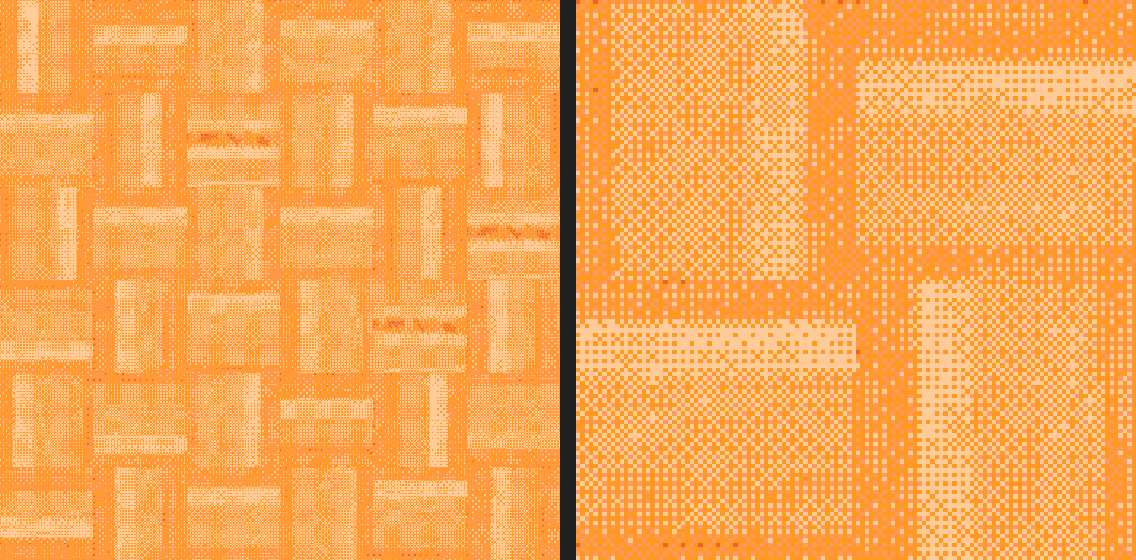
Left, the full canvas; right, a detail of the centre.
Write a Shadertoy shader that draws this pattern.

```glsl
// Basket-weave wood parquet, shaded by ordered dithering with four colours.
#define TILES 6.0
#define TEXELS 384.0
#define DESIGNS 8.0
#define KNOT_DESIGNS 2.0
#define BASE_TONE 0.37
#define GRAIN 0.24
#define SPECKLE 0.07
#define SALMON_CUT 0.81
#define LIGHT vec3(1.00, 0.80, 0.60)
#define ORANGE vec3(1.00, 0.60, 0.13)
#define SALMON vec3(1.00, 0.60, 0.39)
#define BROWN vec3(0.91, 0.40, 0.17)

float hash(vec2 p) {
    vec3 q = fract(vec3(p.xyx) * 0.1031);
    q += dot(q, q.yzx + 33.33);
    return fract((q.x + q.y) * q.z);
}

float noise(vec2 p) {
    vec2 i = floor(p), f = fract(p);
    f = f * f * (3.0 - 2.0 * f);
    return mix(mix(hash(i), hash(i + vec2(1, 0)), f.x),
               mix(hash(i + vec2(0, 1)), hash(i + vec2(1, 1)), f.x), f.y);
}

// Ordered dither thresholds, 8 by 8
float bayer2(vec2 p) {
    p = floor(p);
    return fract(p.x * 0.5 + p.y * p.y * 0.75);
}

float bayer8(vec2 p) {
    return bayer2(p) + bayer2(p * 0.5) / 4.0 + bayer2(p * 0.25) / 16.0 + 1.0 / 128.0;
}

// Soft-edged band between two positions
float band(float x, float lo, float hi) {
    return smoothstep(lo - 0.02, lo + 0.02, x) - smoothstep(hi - 0.02, hi + 0.02, x);
}

// Planks with one pale strip beside a dark edge
float plankTone(float across, float seed) {
    float start = mix(0.14, 0.30, hash(vec2(seed, 3.0)));
    float width = mix(0.14, 0.24, hash(vec2(seed, 7.0)));
    float strength = mix(0.28, 0.58, hash(vec2(seed, 11.0)));
    float farEdge = mix(0.70, 0.92, hash(vec2(seed, 17.0)));
    float tone = 0.14 * (hash(vec2(floor(across * 5.0), seed + 23.0)) - 0.5);
    tone += strength * band(across, start, start + width);
    tone -= 0.27 * band(across, -1.0, start - 0.01);
    tone -= 0.18 * band(across, farEdge, 2.0);
    return tone - 0.12 * band(across, farEdge - 0.02, farEdge + 0.06);
}

// Two pale strips around a broken row of dark flecks
float knotTone(float across, float along) {
    float tone = 0.30 * band(across, 0.29, 0.41) + 0.36 * band(across, 0.58, 0.70);
    tone += 0.45 * band(across, 0.97 - 0.05 * along, 1.0 - 0.03 * along);
    tone -= 0.20 * band(across, 0.41, 0.57) + 0.18 * band(across, -1.0, 0.12);
    float centre = 0.50 + 0.09 * (noise(vec2(along * 9.0, 5.0)) - 0.5);
    float fleck = smoothstep(0.06, 0.015, abs(across - centre));
    return tone - 0.60 * fleck * smoothstep(0.30, 0.65, noise(vec2(along * 13.0, 9.0)));
}

float woodTone(vec2 uv) {
    vec2 cell = floor(uv * TILES), local = fract(uv * TILES);
    bool upright = mod(cell.x + cell.y, 2.0) > 0.5;
    float across = upright ? local.x : 1.0 - local.y;
    float along = upright ? local.y : local.x;
    float design = floor(hash(cell + 41.0) * DESIGNS);
    bool knotted = !upright && design < KNOT_DESIGNS;
    if (!knotted && hash(cell + 71.0) > 0.55) across = 1.0 - across;

    // Grain runs along the planks, crossed by slanted figure
    vec2 shift = vec2(design * 19.0, design * 31.0);
    float fibre = noise(vec2(along * 4.0, across * 24.0) + shift) - 0.5;
    float figure = noise(vec2(along * 9.0 + across * 5.0, across * 14.0) + shift + 50.0) - 0.5;
    float bent = across + 0.012 * (noise(vec2(along * 4.0, design)) - 0.5);
    float tone = BASE_TONE + GRAIN * (0.8 * fibre + figure);
    tone += knotted ? knotTone(bent, along) : plankTone(bent, design + 2.0);

    // Shade at the tile joints
    vec2 inset = min(local, 1.0 - local);
    return tone - 0.10 * smoothstep(0.035, 0.0, min(inset.x, inset.y));
}

// One flat palette colour per texel
vec3 ditheredWood(vec2 uv) {
    vec2 texel = floor(uv * TEXELS);
    float tone = woodTone((texel + 0.5) / TEXELS) + SPECKLE * (hash(texel + 7.0) - 0.5);
    float level = bayer8(texel);
    if (level < tone) return LIGHT;
    if (level > 1.0 + tone) return BROWN;
    return level > SALMON_CUT + 0.6 * (tone - 0.3) ? SALMON : ORANGE;
}

void mainImage(out vec4 fragColor, in vec2 fragCoord) {
    fragColor = vec4(ditheredWood(fragCoord / iResolution.y), 1.0);
}
```
